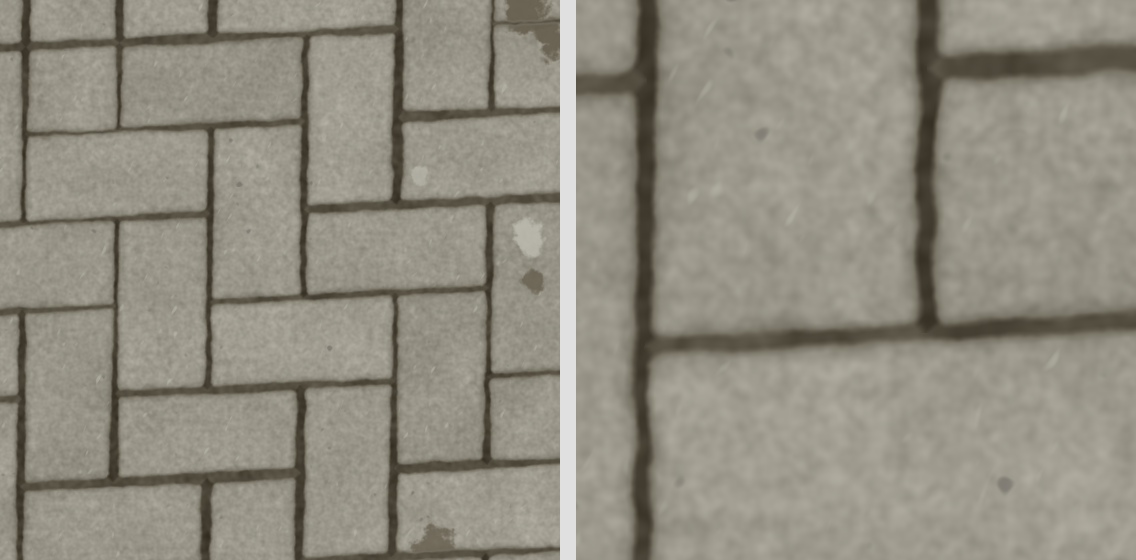
Left: the whole. Right: its middle third, enlarged.
A Shadertoy shader for this texture:

```glsl
const vec2 CELL = vec2(0.1665, 0.157);     // half-brick module, canvas units
const vec2 ORIGIN = vec2(0.0475, 0.086);   // first grid crossing from the top left
const vec2 SKEW = vec2(0.013, 0.048);      // lean of columns and rows
const float GAP = 0.0082;                  // half width of a joint
const float GAP_VARIATION = 0.009;
const float CORNER = 0.006;
const float EDGE_BLUR = 0.0032;
const float EDGE_WOBBLE = 0.0042;
const vec2 CUT_CELL = vec2(1.0, 0.0);      // column and row of the brick laid as two halves

const vec3 STONE = vec3(0.603, 0.592, 0.541);
const vec3 PALE = vec3(0.75, 0.74, 0.70);
const vec3 SPOT = vec3(0.44, 0.42, 0.40);
const vec3 STAIN = vec3(0.40, 0.37, 0.31);
const vec3 FRINGE = vec3(0.45, 0.43, 0.375);
const vec3 SAND = vec3(0.345, 0.322, 0.27);
const vec3 SOIL = vec3(0.235, 0.215, 0.165);

// Worn patches: centre, radius, strength (positive is pale, negative is stained)
const int PATCHES = 6;
const vec4 PATCH[PATCHES] = vec4[PATCHES](
    vec4(0.940, 0.985, 0.055, -0.9), vec4(0.985, 0.930, 0.042, -0.9),
    vec4(0.945, 0.580, 0.036, 0.8),  vec4(0.952, 0.500, 0.024, -0.8),
    vec4(0.775, 0.025, 0.045, -0.8), vec4(0.750, 0.688, 0.020, 0.6));

vec2 hash22(vec2 p) {
    vec3 q = fract(p.xyx * vec3(0.1031, 0.1030, 0.0973));
    q += dot(q, q.yzx + 33.33);
    return fract((q.xx + q.yz) * q.zy);
}

float cornerSlope(vec2 cell, vec2 offset) {
    return dot(hash22(cell + 50.0) * 2.0 - 1.0, offset);
}

float gradientNoise(vec2 p) {
    vec2 i = floor(p), f = fract(p);
    vec2 u = f * f * f * (f * (f * 6.0 - 15.0) + 10.0);
    vec2 e = vec2(1.0, 0.0);
    return mix(mix(cornerSlope(i, f), cornerSlope(i + e, f - e), u.x),
               mix(cornerSlope(i + e.yx, f - e.yx), cornerSlope(i + e.xx, f - e.xx), u.x), u.y);
}

float fbm(vec2 p) {
    float sum = 0.0, amp = 1.0;
    for (int i = 0; i < 4; i++) {
        sum += amp * gradientNoise(p);
        p = mat2(1.6, 1.2, -1.2, 1.6) * p + 7.3;
        amp *= 0.55;
    }
    return sum;
}

// Herringbone bond: offset from the brick centre, its half size and an id
void herringbone(vec2 g, out vec2 offset, out vec2 halfSize, out vec2 id) {
    vec2 cell = floor(g);
    float k = mod(cell.x + cell.y, 4.0);
    bool vertical = k > 0.5 && k < 2.5;
    vec2 centre = vertical ? vec2(0.5, k < 1.5 ? 1.0 : 0.0)
                           : vec2(k > 2.5 ? 1.0 : 0.0, 0.5);
    halfSize = vertical ? vec2(0.5, 1.0) : vec2(1.0, 0.5);
    if (cell.x == CUT_CELL.x && (cell.y == CUT_CELL.y || cell.y == CUT_CELL.y + 1.0)) {
        centre = vec2(0.5);
        halfSize = vec2(0.5);
    }
    id = cell + centre;
    offset = (g - id) * CELL;
    halfSize *= CELL;
}

void mainImage(out vec4 fragColor, in vec2 fragCoord) {
    vec2 p = fragCoord / iResolution.y;
    float blur = max(EDGE_BLUR, 1.0 / iResolution.y);

    // Leaning grid with chipped edges
    vec2 wobble = vec2(fbm(p * 24.0), fbm(p * 24.0 + 40.0));
    vec2 w = p + EDGE_WOBBLE * wobble;
    float down = 1.0 - w.y;
    vec2 g = (vec2(w.x, down) + SKEW * vec2(down, w.x) - ORIGIN) / CELL + 1.0;
    vec2 offset, halfSize, id;
    herringbone(g, offset, halfSize, id);

    // Distance to the brick edge, with uneven joint widths
    vec2 rnd = hash22(id * 2.0 + 20.0);
    float gap = GAP + GAP_VARIATION * gradientNoise(p * 3.5 + 3.0) + 0.002 * (rnd.x - 0.5);
    vec2 q = abs(offset) - halfSize + gap;
    vec2 r = q + CORNER;
    float d = length(max(r, 0.0)) + min(max(r.x, r.y), 0.0) - CORNER;

    // Stone face: brick tone, mottling, grain, streaks and pits
    float tone = 0.035 * (rnd.y - 0.5) + 0.055 * fbm(p * 9.0)
               + 0.075 * gradientNoise(p * 75.0) + 0.05 * gradientNoise(p * 150.0);
    vec3 stone = STONE + tone;
    vec2 slanted = vec2(p.x - 0.4 * p.y, p.y);
    float streak = smoothstep(0.34, 0.62, gradientNoise(slanted * vec2(95.0, 48.0)));
    float pit = smoothstep(0.42, 0.65, gradientNoise(p * 62.0 + 17.0));
    stone = mix(stone, PALE, 0.5 * streak);
    stone = mix(stone, SPOT, 0.6 * pit);
    stone -= 0.055 * smoothstep(-0.011, 0.0, d);

    // Worn patches with ragged outlines
    for (int i = 0; i < PATCHES; i++) {
        vec4 s = PATCH[i];
        float reach = length(p - s.xy) / s.z + 0.7 * fbm(p * 28.0 + s.xy * 90.0);
        float cover = abs(s.w) * (1.0 - smoothstep(0.6, 0.95, reach));
        stone = mix(stone, s.w > 0.0 ? PALE : STAIN, cover);
    }

    // Joints: pale sand at the rim, darker soil in upright joints
    float upright = smoothstep(-0.004, 0.004, q.x - q.y);
    float dirt = clamp(0.12 + 0.7 * upright + 0.9 * fbm(p * 13.0 + 9.0), 0.0, 1.0);
    vec3 core = mix(SAND, SOIL, dirt) + 0.07 * gradientNoise(p * 85.0 + 5.0);
    vec3 joint = mix(FRINGE, core, smoothstep(0.0, 0.0055, d));

    fragColor = vec4(mix(stone, joint, smoothstep(-blur, blur, d)), 1.0);
}
```
